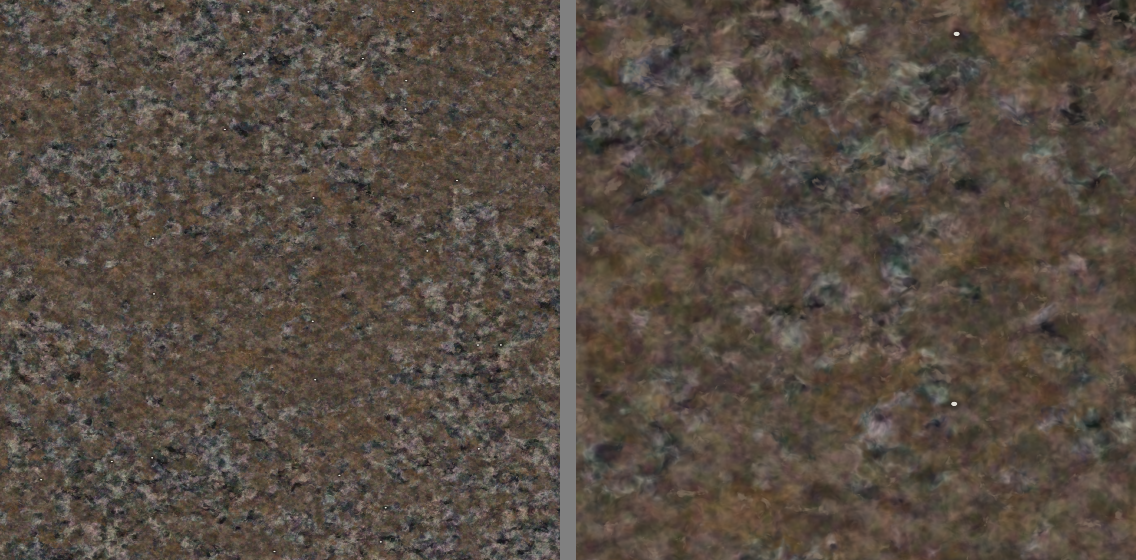
Left, the full canvas; right, a detail of the centre.
Give the GLSL for this texture, as a Shadertoy shader.

```glsl
// Weathered brown rock with patches of grey, bluish and pink mineral crust.

float hash(vec2 p) {
    return fract(sin(dot(p, vec2(127.1, 311.7))) * 43758.5453);
}

float noise(vec2 p) {
    vec2 cell = floor(p), f = fract(p);
    f = f * f * (3.0 - 2.0 * f);
    return mix(mix(hash(cell), hash(cell + vec2(1, 0)), f.x),
               mix(hash(cell + vec2(0, 1)), hash(cell + vec2(1, 1)), f.x), f.y);
}

// Rough fractal noise, rich in small detail
float fbm(vec2 p) {
    float sum = 0.0, amplitude = 0.446;
    for (int i = 0; i < 4; i++) {
        sum += amplitude * noise(p);
        p = mat2(1.6, 1.2, -1.2, 1.6) * p + 17.3;
        amplitude *= 0.62;
    }
    return sum;
}

// Sparse bright chips: x is the chip, y the dark pit around it
vec2 chips(vec2 uv, float pixel) {
    vec2 cell = floor(uv * 24.0);
    vec2 center = (cell + 0.2 + 0.6 * vec2(hash(cell + 3.1), hash(cell + 8.7))) / 24.0;
    float present = step(0.95, hash(cell + 51.0));
    float d = length((uv - center) * vec2(0.8, 1.1));
    float chip = 1.0 - smoothstep(0.0014 - 0.5 * pixel, 0.0014 + 0.5 * pixel, d);
    return present * vec2(chip, 1.0 - smoothstep(0.001, 0.006, d));
}

void mainImage(out vec4 fragColor, in vec2 fragCoord) {
    vec2 uv = fragCoord / iResolution.y;

    // Ragged outlines, slightly stretched sideways
    vec2 warp = vec2(fbm(uv * 50.0), fbm(uv * 50.0 + 41.0)) - 0.5;
    vec2 p = (uv + 0.009 * warp) * vec2(0.95, 1.1);

    // Broad regions broken into small patches of crust
    float region = fbm(p * 5.0 + 6.0);
    float patches = fbm(p * 48.0 + 23.0);
    float crust = smoothstep(0.45, 0.59, 0.42 * region + 0.58 * patches);

    // Brown ground with ochre stains
    float mottle = fbm(p * 85.0 + 90.0);
    vec3 ground = mix(vec3(0.265, 0.222, 0.184), vec3(0.405, 0.342, 0.292),
                      smoothstep(0.25, 0.75, mottle));
    float ochre = smoothstep(0.50, 0.75, fbm(p * 30.0 + 70.0));
    ground += ochre * vec3(0.045, 0.01, -0.03);

    // Mineral crust from dark hollows to pale flakes
    float flakes = fbm(p * 80.0 + 130.0);
    vec3 mineral = mix(vec3(0.19, 0.185, 0.185), vec3(0.55, 0.515, 0.485),
                       smoothstep(0.24, 0.78, flakes));
    float cool = fbm(p * 22.0 + 160.0) - 0.5;
    float rosy = fbm(p * 50.0 + 190.0) - 0.5;
    mineral += cool * vec3(-0.12, -0.02, 0.09) + rosy * vec3(0.09, -0.05, 0.02);

    vec3 color = mix(ground, mineral, 0.12 + 0.80 * crust);

    // Light from above, crevices and fine grain
    float relief = fbm(p * 90.0) - fbm((p + vec2(-0.0014, 0.002)) * 90.0);
    color *= 1.0 + relief * mix(0.4, 0.85, crust);
    float crevice = smoothstep(0.59, 0.74, fbm(p * vec2(52.0, 64.0) + 220.0));
    color *= 1.0 - crevice * mix(0.12, 0.5, crust);
    float grain = noise(uv * 250.0) + noise(uv * 390.0 + 9.0) - 1.0;
    color *= 1.0 + 0.19 * grain;

    // Tiny colored grains and warm pale flecks
    vec3 tint = vec3(noise(uv * 170.0), noise(uv * 170.0 + 31.0), noise(uv * 170.0 + 62.0)) - 0.5;
    color += 0.05 * tint;
    float fleck = smoothstep(0.66, 0.82, fbm(p * 95.0 + 250.0));
    color = mix(color, vec3(0.58, 0.51, 0.44), 0.5 * fleck);

    vec2 chip = chips(uv, 1.0 / iResolution.y);
    color *= 1.0 - 0.4 * chip.y;
    color = mix(color, vec3(0.88, 0.87, 0.84), chip.x);

    fragColor = vec4(clamp(color, 0.0, 1.0), 1.0);
}
```
